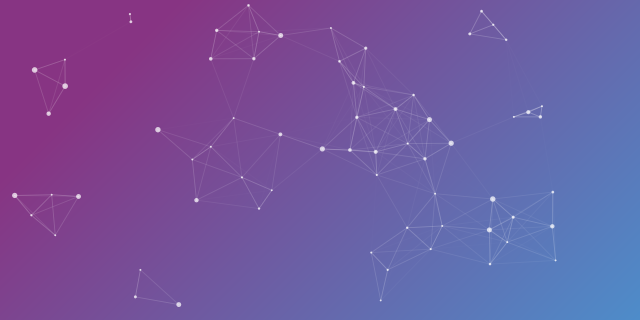
A WebGL 2 fragment shader for this background:

```glsl
#version 300 es
precision highp float;
// Draws a diagonal purple-to-blue gradient overlaid with clusters of linked white nodes.

uniform vec2 u_resolution;
out vec4 fragColor;

const vec3 PURPLE = vec3(0.53, 0.205, 0.512);
const vec3 BLUE = vec3(0.305, 0.55, 0.79);
const float GRADIENT_START = 0.19;

// Lengths are in units of the canvas height.
const float LINK_RANGE = 0.25;
const float LINK_HALF_WIDTH = 0.0013;
const float LINK_ALPHA = 0.34;
const float NODE_ALPHA = 0.72;
const int MAX_NEAR = 40;

// Cluster regions: centre in xy, half extents in zw.
const int CLUSTERS = 12;
const vec4 REGION[CLUSTERS] = vec4[](
  vec4(0.15, 0.73, 0.10, 0.12), vec4(0.15, 0.36, 0.13, 0.09),
  vec4(0.48, 0.085, 0.12, 0.08), vec4(0.38, 0.94, 0.13, 0.02),
  vec4(0.75, 0.89, 0.14, 0.14), vec4(0.74, 0.50, 0.27, 0.17),
  vec4(1.09, 0.84, 0.09, 0.11), vec4(1.25, 0.595, 0.22, 0.15),
  vec4(1.525, 0.905, 0.09, 0.065), vec4(1.675, 0.648, 0.07, 0.025),
  vec4(1.523, 0.295, 0.31, 0.16), vec4(1.19, 0.165, 0.05, 0.10));
const int NODE_COUNT[CLUSTERS] = int[](4, 5, 3, 2, 6, 10, 4, 11, 4, 4, 12, 3);

// Sine-free hash giving three values in 0..1.
vec3 hash3(vec2 seed) {
  vec3 q = fract(seed.xyx * vec3(0.1031, 0.1030, 0.0973));
  q += dot(q, q.yxz + 33.33);
  return fract((q.xxy + q.yzz) * q.zyx);
}

// Position in xy and radius in z of one node, on a jittered golden-angle spiral.
vec3 clusterNode(vec4 region, int index, int count, float seed) {
  vec3 rnd = hash3(vec2(float(index) + 1.0, seed * 7.0 + 3.0));
  float angle = 2.39996 * float(index) + seed * 1.7;
  float reach = sqrt((float(index) + 0.7) / float(count));
  vec2 offset = reach * vec2(cos(angle), sin(angle)) + 0.3 * (rnd.xy - 0.5);
  float radius = mix(0.0028, 0.0088, rnd.z * rnd.z * rnd.z);
  return vec3(region.xy + region.zw * offset, radius);
}

float segmentDistance(vec2 p, vec2 a, vec2 b) {
  vec2 ab = b - a;
  float t = clamp(dot(p - a, ab) / max(dot(ab, ab), 1e-6), 0.0, 1.0);
  return length(p - a - ab * t);
}

// Share of a pixel covered by a band of the given half width.
float coverage(float dist, float halfWidth, float pixel) {
  vec2 edges = clamp((vec2(halfWidth, -halfWidth) - dist) / pixel + 0.5, 0.0, 1.0);
  return edges.x - edges.y;
}

// Closer pairs are joined by stronger lines.
float link(vec2 p, vec2 a, vec2 b, float pixel) {
  float strength = max(1.0 - distance(a, b) / LINK_RANGE, 0.0);
  return LINK_ALPHA * strength
       * coverage(segmentDistance(p, a, b), LINK_HALF_WIDTH, pixel);
}

// White opacity of the whole network at p.
float network(vec2 p, float pixel) {
  vec3 near[MAX_NEAR]; // node position and its distance from p
  int found = 0;
  float clear = 1.0;
  float dots = 0.0;
  for (int c = 0; c < CLUSTERS; c++) {
    for (int i = 0; i < NODE_COUNT[c]; i++) {
      vec3 node = clusterNode(REGION[c], i, NODE_COUNT[c], float(c));
      float d = distance(p, node.xy);
      dots = max(dots, clamp((node.z - d) / pixel + 0.5, 0.0, 1.0));
      if (d < LINK_RANGE && found < MAX_NEAR) {
        near[found] = vec3(node.xy, d);
        found++;
      }
    }
  }
  for (int i = 0; i < found; i++) {
    for (int j = 0; j < i; j++) {
      // Only pairs whose line can pass through this spot
      if (near[i].z + near[j].z < LINK_RANGE + pixel) {
        clear *= 1.0 - link(p, near[i].xy, near[j].xy, pixel);
      }
    }
  }
  return mix(1.0 - clear, 1.0, NODE_ALPHA * dots);
}

vec3 background(vec2 p, float aspect) {
  float diagonal = (p.x + 1.0 - p.y) / (aspect + 1.0);
  float t = clamp((diagonal - GRADIENT_START) / (1.0 - GRADIENT_START), 0.0, 1.0);
  return mix(PURPLE, BLUE, t);
}

void main() {
  vec2 p = gl_FragCoord.xy / u_resolution.y;
  float pixel = 1.0 / u_resolution.y;
  vec3 color = background(p, u_resolution.x / u_resolution.y);
  fragColor = vec4(mix(color, vec3(1.0), network(p, pixel)), 1.0);
}
```
